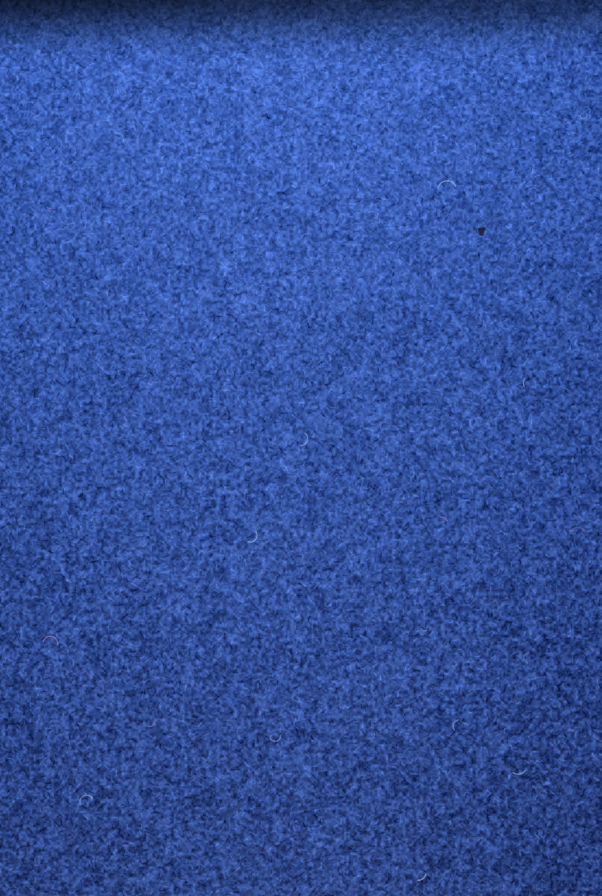
Reproduce this texture procedurally as a WebGL 2 fragment shader.

```glsl
#version 300 es
precision highp float;

uniform vec2 u_resolution;
out vec4 fragColor;

// Cloth colours, from shaded pile to lit fibre tips
const vec3 SHADOW = vec3(0.070, 0.150, 0.375);
const vec3 BODY = vec3(0.210, 0.333, 0.645);
const vec3 TIP = vec3(0.350, 0.505, 0.885);
const vec3 HAIR = vec3(0.62, 0.72, 0.92);
const vec3 HAIR_WARM = vec3(0.62, 0.48, 0.72);
const vec3 LINT = vec3(0.09, 0.10, 0.13);

// Feature sizes, as cells per canvas height
const float FINE_CELLS = 410.0;
const float PILE_CELLS = 255.0;
const float FIBRE_CELLS = 190.0;
const float MOTTLE_CELLS = 60.0;

const float GRAIN_CONTRAST = 0.80;
const int HAIR_COUNT = 18;
const float HAIR_WIDTH = 0.0004;
const vec2 LINT_POS = vec2(0.80, 0.742);
const float LINT_RADIUS = 0.0036;

uint mixBits(uint n) {
    n = (n ^ (n >> 16)) * 0x7feb352du;
    n = (n ^ (n >> 15)) * 0x846ca68bu;
    return n ^ (n >> 16);
}

float hash(vec2 cell, float seed) {
    uvec2 c = uvec2(ivec2(cell));
    uint n = mixBits(c.x + mixBits(c.y + mixBits(uint(seed) + 17u)));
    return float(n >> 8) / 16777216.0;
}

float valueNoise(vec2 p, float seed) {
    vec2 i = floor(p), f = fract(p);
    f = f * f * (3.0 - 2.0 * f);
    float low = mix(hash(i, seed), hash(i + vec2(1, 0), seed), f.x);
    float high = mix(hash(i + vec2(0, 1), seed), hash(i + vec2(1, 1), seed), f.x);
    return mix(low, high, f.y);
}

// Short light and dark strokes lying in random directions
float fibres(vec2 p, float pixel) {
    vec2 base = floor(p);
    float sum = 0.0;
    for (int y = -1; y <= 1; y++) {
        for (int x = -1; x <= 1; x++) {
            vec2 cell = base + vec2(x, y);
            vec2 centre = cell + vec2(hash(cell, 1.0), hash(cell, 2.0));
            float angle = 3.14159 * hash(cell, 3.0);
            vec2 dir = vec2(cos(angle), sin(angle));
            vec2 q = p - centre;
            float d = length(q - dir * clamp(dot(q, dir), -0.45, 0.45));
            float mask = 1.0 - smoothstep(0.0, 0.13 + 0.75 * pixel, d);
            sum += mask * (2.0 * hash(cell, 4.0) - 1.0);
        }
    }
    return sum;
}

// Distance to an arc of half angle span, centred on the x axis
float arcDistance(vec2 q, float radius, float span) {
    q.y = abs(q.y);
    if (atan(q.y, q.x) < span) return abs(length(q) - radius);
    return length(q - radius * vec2(cos(span), sin(span)));
}

void main() {
    vec2 uv = gl_FragCoord.xy / u_resolution;
    vec2 p = gl_FragCoord.xy / u_resolution.y;
    float aspect = u_resolution.x / u_resolution.y;
    float pixel = 1.0 / u_resolution.y;

    // Broad light: brightest near the top, falling to the sides
    float light = 0.36 + 0.37 * pow(uv.y, 1.3);
    light -= 0.45 * (uv.x - 0.43) * (uv.x - 0.43);

    // Felted grain
    float grain = 0.45 * (valueNoise(p * FINE_CELLS, 11.0) - 0.5);
    grain += 0.60 * (valueNoise(p * PILE_CELLS, 12.0) - 0.5);
    grain += 0.34 * fibres(p * FIBRE_CELLS, pixel * FIBRE_CELLS);
    grain += 0.14 * (valueNoise(p * MOTTLE_CELLS, 13.0) - 0.5);
    float tone = clamp(light + GRAIN_CONTRAST * grain, -0.1, 1.1);

    vec3 colour = tone < 0.5 ? mix(SHADOW, BODY, tone * 2.0)
                             : mix(BODY, TIP, tone * 2.0 - 1.0);
    float chroma = 1.1 * (uv.y - 0.5) + 0.7 * (valueNoise(p * PILE_CELLS, 14.0) - 0.5);
    colour += chroma * vec3(-0.030, 0.0, 0.045);

    // Shaded fold along the top edge, deepest at the left
    float depth = 1.0 - uv.y;
    float fold = smoothstep(-0.015, 0.075, depth);
    colour *= mix(mix(0.22, 0.48, uv.x), 1.0, fold);

    // Loose curled hairs
    for (int i = 0; i < HAIR_COUNT; i++) {
        vec2 id = vec2(i, 7);
        vec2 centre = vec2(hash(id, 21.0) * aspect, 0.92 * hash(id, 22.0));
        float angle = 6.28318 * hash(id, 23.0);
        float radius = mix(0.003, 0.011, hash(id, 24.0));
        float span = mix(0.5, 1.9, hash(id, 25.0));
        float s = sin(angle), c = cos(angle);
        vec2 q = mat2(c, -s, s, c) * (p - centre);
        float mask = 1.0 - smoothstep(0.0, HAIR_WIDTH + pixel, arcDistance(q, radius, span));
        vec3 tint = mix(HAIR, HAIR_WARM, step(0.8, hash(id, 26.0)));
        colour = mix(colour, tint, mask * mix(0.25, 0.75, hash(id, 27.0)));
    }

    // A ragged speck of lint
    float speck = length(p - LINT_POS * vec2(aspect, 1.0));
    speck += 0.004 * (valueNoise(p * PILE_CELLS, 31.0) - 0.5);
    colour = mix(colour, LINT, 0.8 * (1.0 - smoothstep(-pixel, pixel, speck - LINT_RADIUS)));

    fragColor = vec4(clamp(colour, 0.0, 1.0), 1.0);
}
```
